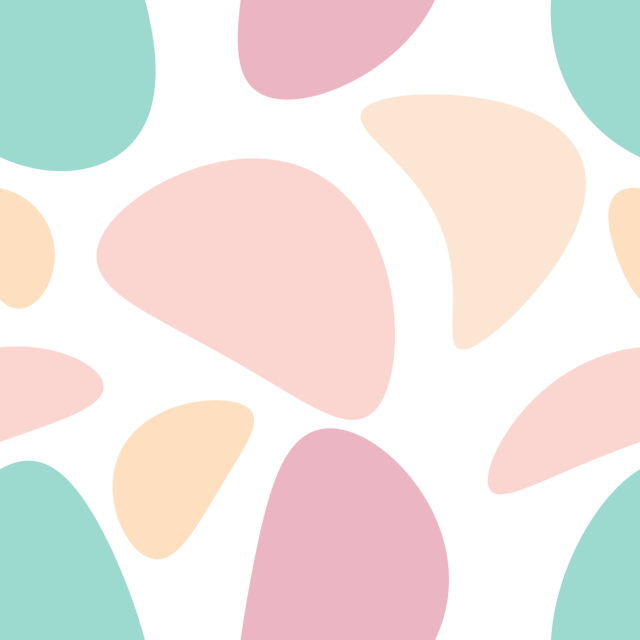
A three.js fragment shader for this pattern:

```glsl
// Seamless print of soft pastel pebbles scattered on white.
// Each pebble is an ellipse that is turned, bent into a bean and tapered
// into an egg, on a plane that wraps around at the canvas borders.

varying vec2 vUv;

const vec3 WHITE   = vec3(1.0);
const vec3 TEAL    = vec3(0.612, 0.851, 0.808);
const vec3 MAUVE   = vec3(0.925, 0.710, 0.770);
const vec3 BLUSH   = vec3(0.986, 0.841, 0.820);
const vec3 CREAM   = vec3(0.988, 0.900, 0.826);
const vec3 APRICOT = vec3(0.996, 0.875, 0.753);

const float EDGE = 0.0012;   // half width of the smoothed outline
const float STEP = 0.0005;   // offset for the numeric gradient

// Shortest offset from a centre on the repeating plane
vec2 wrapOffset(vec2 p, vec2 center) {
  return fract(p - center + 0.5) - 0.5;
}

vec2 rotateInto(vec2 p, float degreesTurned) {
  float a = radians(degreesTurned);
  vec2 axis = vec2(cos(a), sin(a));
  return vec2(dot(p, axis), dot(p, vec2(-axis.y, axis.x)));
}

// Level function of a bent egg: negative inside, zero on the outline
float beanLevel(vec2 p, vec2 halfSize, float bend, float taper) {
  vec2 q = p / halfSize;
  q.y += bend * q.x * q.x;
  q.y /= 1.0 + taper * clamp(q.x, -1.0, 1.0);
  return length(q) - 1.0;
}

// Coverage of one pebble; dividing by the slope keeps the edge even
float pebble(vec2 uv, vec2 center, float turn, vec2 halfSize,
             float bend, float taper) {
  vec2 p = rotateInto(wrapOffset(uv, center), turn);
  vec2 e = vec2(STEP, 0.0);
  float level = beanLevel(p, halfSize, bend, taper);
  vec2 slope = vec2(
    beanLevel(p + e.xy, halfSize, bend, taper) - level,
    beanLevel(p + e.yx, halfSize, bend, taper) - level) / STEP;
  float dist = level / max(length(slope), 0.001);
  return 1.0 - smoothstep(-EDGE, EDGE, dist);
}

void main() {
  vec2 uv = vUv;

  // Arguments: centre, turn in degrees, half size, bend, taper
  float teal = pebble(uv, vec2(0.039, 0.0), -80.0, vec2(0.276, 0.181), -0.23, 0.20);
  float mauve = pebble(uv, vec2(0.544, 0.073), -103.0, vec2(0.247, 0.154), 0.42, -0.06);
  float cream = pebble(uv, vec2(0.797, 0.701), -69.0, vec2(0.206, 0.122), 1.20, -0.12);

  float blush = max(
    pebble(uv, vec2(0.428, 0.583), -32.0, vec2(0.254, 0.159), 0.58, -0.08),
    pebble(uv, vec2(0.943, 0.366), 23.0, vec2(0.215, 0.073), 0.66, 0.12));

  float apricot = max(
    pebble(uv, vec2(0.271, 0.273), 54.0, vec2(0.141, 0.081), 0.50, -0.15),
    pebble(uv, vec2(0.022, 0.617), -70.0, vec2(0.098, 0.061), 0.25, 0.0));

  // Flat colours laid over the white ground
  vec3 color = mix(WHITE, TEAL, teal);
  color = mix(color, MAUVE, mauve);
  color = mix(color, CREAM, cream);
  color = mix(color, BLUSH, blush);
  color = mix(color, APRICOT, apricot);

  gl_FragColor = vec4(color, 1.0);
}
```
